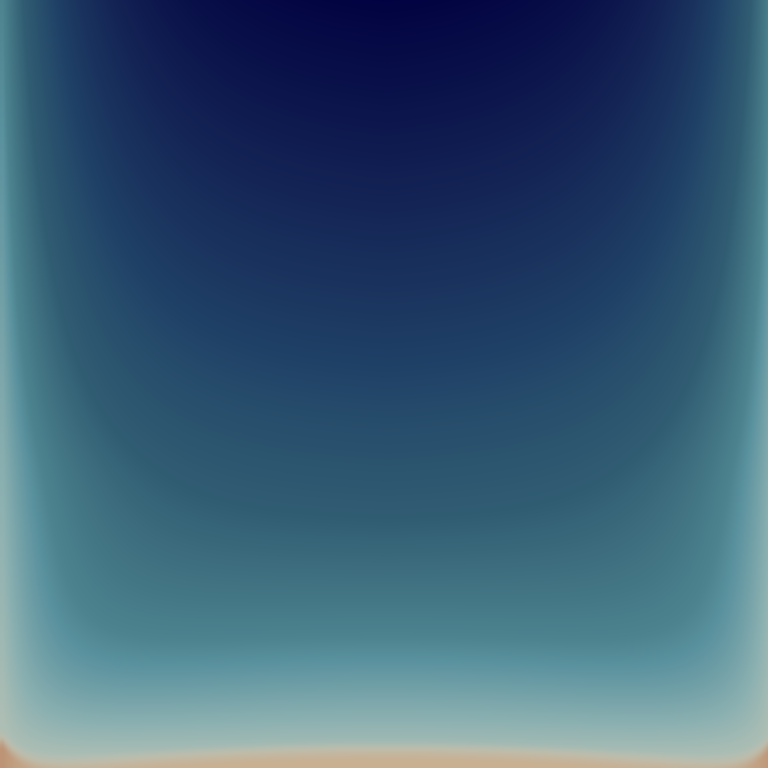
Reproduce this background procedurally as a WebGL 1 fragment shader.

```glsl
precision highp float;
// A deep twilight blue that brightens toward the floor and both side walls.
// One depth field, squeezed near the edges, is coloured by a piecewise ramp;
// a thin warm band with raised corners lies along the bottom.

#define CENTER_X 0.504    // axis of symmetry
#define WALL_GLOW 0.83    // strength of the side glow
#define WALL_WIDTH 0.13   // side glow falloff in the upper part
#define FLOOR_WIDTH 0.055 // side glow falloff near the floor
#define FLOOR_ARCH 0.40   // bulge of the pale floor light
#define BAND_HEIGHT 0.026 // warm band height on the axis
#define BAND_SAG 0.030    // loss of band height toward the sides
#define CORNER_LIFT 0.045 // rise of the band in the corners

uniform vec2 u_resolution;

// Fades from the colour so far to the next one between two depths.
vec3 fadeTo(vec3 color, vec3 next, float start, float end, float depth) {
  return mix(color, next, clamp((depth - start) / (end - start), 0.0, 1.0));
}

// Navy, through blue and teal, to pale grey green.
vec3 waterRamp(float depth) {
  vec3 color = vec3(0.0, 0.0, 0.25);
  color = fadeTo(color, vec3(0.070, 0.125, 0.322), 0.00, 0.25, depth);
  color = fadeTo(color, vec3(0.125, 0.260, 0.405), 0.25, 0.50, depth);
  color = fadeTo(color, vec3(0.150, 0.300, 0.420), 0.50, 0.56, depth);
  color = fadeTo(color, vec3(0.190, 0.362, 0.448), 0.56, 0.68, depth);
  color = fadeTo(color, vec3(0.300, 0.514, 0.560), 0.68, 0.83, depth);
  color = fadeTo(color, vec3(0.353, 0.570, 0.620), 0.83, 0.86, depth);
  color = fadeTo(color, vec3(0.555, 0.695, 0.695), 0.86, 0.94, depth);
  return fadeTo(color, vec3(0.680, 0.745, 0.705), 0.94, 0.985, depth);
}

void main() {
  vec2 uv = gl_FragCoord.xy / u_resolution;
  float offAxis = abs(uv.x - CENTER_X) * 2.0;
  float wallDist = max(0.5 - 0.5 * offAxis, 0.0);
  float offAxis2 = offAxis * offAxis;

  // Depth field: height above the floor, compressed beside the walls
  float nearFloor = 1.0 - smoothstep(0.0, 0.42, uv.y);
  float width = mix(WALL_WIDTH, FLOOR_WIDTH, nearFloor);
  float squeeze = 1.0 - WALL_GLOW * exp(-wallDist / width);
  float arch = 1.0 + FLOOR_ARCH * nearFloor * offAxis2;
  vec3 color = waterRamp(1.0 - uv.y * squeeze * arch);

  // Warm band with a pale upper rim
  float corner = exp(-wallDist / 0.03);
  float bandTop = BAND_HEIGHT - BAND_SAG * offAxis2 + CORNER_LIFT * corner;
  float rim = 1.0 - smoothstep(bandTop - 0.004, bandTop + 0.012, uv.y);
  float core = 1.0 - smoothstep(bandTop - 0.018, bandTop + 0.003, uv.y);
  vec3 sand = mix(vec3(0.785, 0.690, 0.570), vec3(0.74, 0.58, 0.46), corner);
  color = mix(color, vec3(0.745, 0.740, 0.670), rim);
  color = mix(color, sand, core);

  gl_FragColor = vec4(color, 1.0);
}
```
